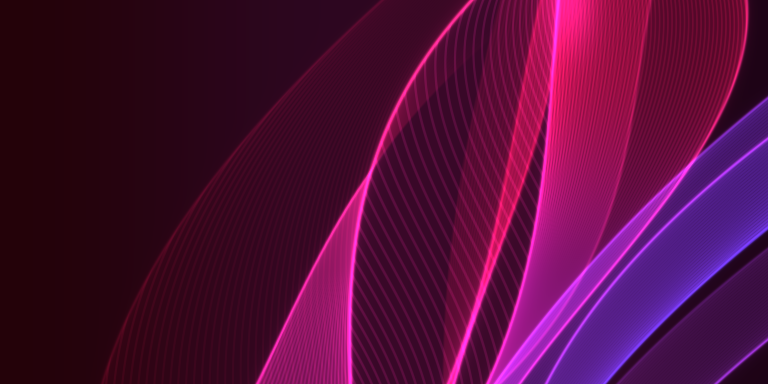
Write a Shadertoy shader that draws this background.

```glsl
// Cubic x(y) through four x values at y = 0, 1/3, 2/3, 1
float curveX(float y, vec4 k) {
    float u = 3.0 * y;
    float d1 = k.y - k.x;
    float d2 = k.z - 2.0 * k.y + k.x;
    float d3 = k.w - 3.0 * k.z + 3.0 * k.y - k.x;
    return k.x + u * (d1 + (u - 1.0) * 0.5 * (d2 + (u - 2.0) / 3.0 * d3));
}

// Approximate signed distance, positive to the right of the curve
float side(vec2 p, vec4 k) {
    float e = 0.01;
    float slope = (curveX(p.y + e, k) - curveX(p.y - e, k)) / (2.0 * e);
    return (p.x - curveX(p.y, k)) * inversesqrt(1.0 + slope * slope);
}

// Bright filament with a soft halo
float strand(vec2 p, vec4 k, float width) {
    float d = abs(side(p, k)) / width;
    return exp(-d * d) + 0.2 * exp(-d * 0.35);
}

// Fine repeated lines that fade before they alias
float threads(float v) {
    float w = fwidth(v);
    float line = 1.0 - smoothstep(0.05, 0.05 + 1.2 * w, abs(fract(v) - 0.5));
    return mix(line, 0.25, smoothstep(0.35, 0.8, w));
}

// Translucent sheet: rims = left gain, right gain, falloff width, thread contrast
float sheet(vec2 p, vec4 left, vec4 right, vec4 rims, float count, float bend) {
    float a = side(p, left);
    float b = -side(p, right);
    float aa = 1.5 / iResolution.y;
    float inside = smoothstep(-aa, aa, a) * smoothstep(-aa, aa, b);
    float t = a / max(a + b, 0.002);
    float weave = threads(t * count + bend * p.y);
    float rim = rims.x * exp(-max(a, 0.0) / rims.z)
              + rims.y * exp(-max(b, 0.0) / rims.z);
    return inside * (1.0 + rim) * (1.0 + rims.w * (weave - 0.25));
}

void mainImage(out vec4 fragColor, in vec2 fragCoord) {
    vec2 p = fragCoord / iResolution.y;
    p.x *= 2.0 * iResolution.y / iResolution.x;

    // Palette
    vec3 crimson = vec3(0.85, 0.07, 0.28);
    vec3 pink = vec3(1.0, 0.17, 0.52);
    vec3 magenta = vec3(0.92, 0.16, 0.68);
    vec3 violet = vec3(0.56, 0.20, 0.84);
    vec3 blue = vec3(0.30, 0.22, 0.88);

    // Edges of the folded sheets
    vec4 outerVeil = vec4(0.266, 0.417, 0.664, 0.995);
    vec4 twistA = vec4(0.669, 0.832, 1.050, 1.406);
    vec4 twistB = vec4(0.914, 0.922, 1.008, 1.229);
    vec4 innerVeil = vec4(1.154, 1.172, 1.224, 1.302);
    vec4 redFold = vec4(1.167, 1.273, 1.341, 1.406);
    vec4 pinkFold = vec4(1.182, 1.294, 1.406, 1.458);
    vec4 petalLeft = vec4(1.268, 1.378, 1.427, 1.453);
    vec4 petalFold = vec4(1.302, 1.542, 1.641, 1.695);
    vec4 petalRight = vec4(1.354, 1.620, 1.857, 1.945);
    vec4 blueTop = vec4(1.289, 1.557, 1.904, 2.344);
    vec4 blueRidge = vec4(1.422, 1.659, 2.036, 2.565);
    vec4 blueBase = vec4(1.576, 1.914, 2.357, 2.891);
    vec4 lowTop = vec4(1.607, 1.974, 2.448, 3.021);
    vec4 lowRidge = vec4(1.865, 2.292, 2.812, 3.385);

    // Backdrop
    vec3 col = mix(vec3(0.14, 0.008, 0.035), vec3(0.175, 0.025, 0.125),
                   smoothstep(0.0, 0.9, p.x));
    col = mix(col, vec3(0.115, 0.012, 0.085), smoothstep(1.4, 2.0, p.x));

    // Dark veils
    float low = 1.0 - smoothstep(0.45, 0.65, p.y);
    float high = smoothstep(0.0, 0.9, p.y);
    float upperFade = 1.0 - smoothstep(0.6, 0.95, p.y);
    col += crimson * 0.045 * sheet(p, outerVeil, twistB, vec4(0.8, 0.2, 0.06, 1.2), 32.0, 9.0);
    col += vec3(0.075, 0.012, 0.05) * sheet(p, twistB, petalLeft, vec4(0.2, 0.1, 0.08, 1.6), 15.0, 23.0);
    col += crimson * 0.13 * strand(p, outerVeil, 0.004);

    // Twisted ribbon
    vec3 twistTint = mix(magenta, pink, high);
    col += twistTint * 0.30 * sheet(p, twistA, twistB, vec4(0.2, 0.6, 0.05, 0.4), 24.0, 3.0);
    col += crimson * 0.15 * upperFade * sheet(p, twistB, twistA, vec4(0.9, 0.0, 0.05, 0.5), 14.0, 6.0);
    col += twistTint * 0.55 * low * strand(p, twistA, 0.004);
    col += twistTint * 0.75 * strand(p, twistB, 0.005);

    // Red inner folds
    col += crimson * 0.11 * sheet(p, innerVeil, pinkFold, vec4(0.0, 1.0, 0.07, 0.4), 20.0, 5.0);
    col += crimson * 0.18 * sheet(p, redFold, pinkFold, vec4(0.8, 0.2, 0.03, 0.4), 12.0, 2.0);
    vec3 foldTint = mix(magenta, crimson, smoothstep(0.1, 0.6, p.y));
    col += foldTint * 0.55 * (1.0 - 0.75 * high) * strand(p, redFold, 0.005);
    col += foldTint * 0.7 * (1.0 - 0.8 * high) * strand(p, pinkFold, 0.005);

    // Large petal
    vec3 petalTint = mix(vec3(0.62, 0.10, 0.58), crimson, smoothstep(0.2, 0.85, p.y));
    col += petalTint * 0.25 * sheet(p, petalLeft, petalRight, vec4(0.8, 0.5, 0.06, 0.5), 46.0, 7.0);
    col += petalTint * 0.18 * sheet(p, petalLeft, petalFold, vec4(0.9, 0.0, 0.07, 0.5), 30.0, -9.0);
    col += magenta * 0.55 * strand(p, petalLeft, 0.0045);
    col += pink * 0.17 * strand(p, petalFold, 0.004);
    col += mix(magenta, pink, high) * 0.5 * strand(p, petalRight, 0.004);
    vec2 crown = (p - vec2(1.49, 1.0)) / vec2(0.06, 0.13);
    col += magenta * 0.35 * exp(-dot(crown, crown));

    // Blue bands
    vec3 bandTint = vec3(0.38, 0.19, 0.84);
    col += bandTint * 0.31 * sheet(p, blueTop, blueBase, vec4(0.4, 0.5, 0.04, 0.5), 40.0, 3.0);
    col += blue * 0.10 * sheet(p, blueRidge, blueBase, vec4(0.3, 2.0, 0.04, 0.5), 26.0, -5.0);
    col += violet * 0.42 * strand(p, blueTop, 0.004);
    col += mix(violet, magenta, 0.3) * 0.6 * strand(p, blueRidge, 0.004);
    col += blue * 0.4 * strand(p, blueBase, 0.004);
    col += violet * 0.16 * sheet(p, lowTop, lowRidge, vec4(0.3, 0.4, 0.05, 0.6), 30.0, 4.0);
    col += violet * 0.15 * strand(p, lowTop, 0.004);
    col += violet * 0.65 * strand(p, lowRidge, 0.004);

    fragColor = vec4(clamp(col, 0.0, 1.0), 1.0);
}
```
